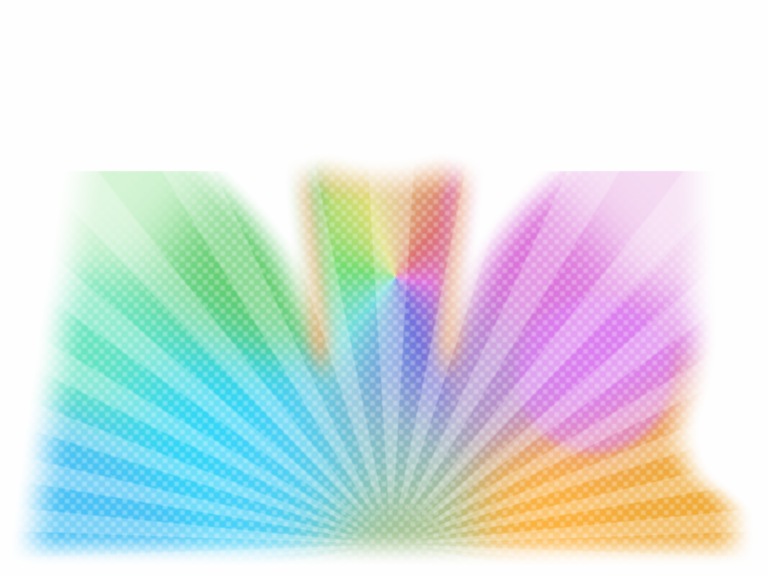
Reproduce this background procedurally as a WebGL 2 fragment shader.

```glsl
#version 300 es
precision highp float;
// Three soft rainbow lobes under a cropped white sky, crossed by a sunburst.
// Colour is a weighted blend of anchors, with a conic hue wheel in the middle;
// edge curves shape the lobes, and a fine dot screen lightens the surface.

uniform vec2 u_resolution;
out vec4 outColor;

const float TAU = 6.2831853;
const vec3 PAPER = vec3(0.996);
const vec3 PEACH = vec3(0.93, 0.67, 0.42);
const vec3 VIOLET = vec3(0.86, 0.50, 0.97);
const float TOP_EDGE = 0.703;
const float BLEND_SHARPNESS = 75.0;
const vec2 WHEEL_CENTER = vec2(0.020, 0.519);
const float WHEEL_PHASE = 0.861;
const vec2 RAY_CENTER = vec2(0.012, 0.055);
const float RAY_COUNT = 34.0;
const float RAY_STRETCH = 1.4;
const float RAY_LIGHT = 0.27;
const float DOT_PITCH = 0.020;
const float DOT_LIGHT = 0.28;

// Anchor positions: x from the middle, y from the bottom, in canvas heights
const int ANCHORS = 14;
const vec2 SPOT[ANCHORS] = vec2[](
  vec2(-0.45, 0.64), vec2(-0.28, 0.52), vec2(-0.45, 0.40), vec2(-0.34, 0.30),
  vec2(-0.53, 0.13), vec2(-0.15, 0.18), vec2(0.27, 0.12), vec2(0.48, 0.18),
  vec2(0.37, 0.36), vec2(0.30, 0.50), vec2(0.46, 0.63), vec2(0.16, 0.34),
  vec2(0.02, 0.23), vec2(0.03, 0.08));
const vec3 TINT[ANCHORS] = vec3[](
  vec3(0.84, 0.96, 0.84), vec3(0.38, 0.80, 0.42), vec3(0.42, 0.90, 0.74),
  vec3(0.18, 0.84, 0.98), vec3(0.29, 0.76, 0.96), vec3(0.30, 0.82, 0.97),
  vec3(0.99, 0.70, 0.24), vec3(0.94, 0.67, 0.22), vec3(0.86, 0.50, 0.94),
  vec3(0.86, 0.44, 0.85), vec3(0.96, 0.86, 0.95), vec3(0.70, 0.56, 0.82),
  vec3(0.53, 0.73, 0.77), vec3(0.68, 0.78, 0.55));

vec3 hueColor(float hue) {
  return clamp(abs(fract(hue + vec3(0.0, 2.0, 1.0) / 3.0) * 6.0 - 3.0) - 1.0, 0.0, 1.0);
}

float bell(float x, float width) {
  return exp(-x * x / (width * width));
}

vec3 anchorBlend(vec2 p) {
  vec4 sum = vec4(0.0);
  for (int i = 0; i < ANCHORS; i++) {
    vec2 d = p - SPOT[i];
    sum += vec4(TINT[i], 1.0) * exp(-BLEND_SHARPNESS * dot(d, d));
  }
  return sum.rgb / max(sum.a, 1e-6);
}

vec3 hueWheel(vec2 p) {
  vec2 d = p - WHEEL_CENTER;
  vec3 pure = hueColor(atan(d.y, d.x) / TAU + WHEEL_PHASE);
  return mix(vec3(0.86), pure * 0.87, 0.48);
}

// Width of the middle lobe (x) and start of the side lobes (y) at a height
vec2 lobeEdges(float y) {
  float t = max((y - 0.34) / 0.363, 0.0);
  return vec2(0.108 + 0.040 * t, 0.110 + 0.190 * t * t);
}

float silhouette(vec2 p, vec2 edges) {
  float left = -0.63 + 0.135 * p.y;
  float right = 0.55 + 0.065 * smoothstep(0.20, 0.10, p.y) - 0.03 * bell(p.y - 0.25, 0.08);
  float body = smoothstep(left - 0.03, left + 0.06, p.x)
             * smoothstep(right + 0.03, right - 0.05, p.x)
             * smoothstep(0.015, 0.085, p.y);
  float ax = abs(p.x);
  float gap = smoothstep(edges.x - 0.025, edges.x + 0.03, ax)
            * smoothstep(edges.y + 0.06, edges.y - 0.035, ax)
            * smoothstep(0.36, 0.50, p.y);
  // The sides are cut straight; the middle fades into two low humps
  float px = 1.0 / u_resolution.y;
  float cut = smoothstep(TOP_EDGE + px, TOP_EDGE - px, p.y);
  float hump = 0.690 + 0.012 * bell(ax - 0.10, 0.045);
  float fade = smoothstep(hump + 0.035, hump - 0.045, p.y);
  return body * (1.0 - gap) * mix(cut, fade, smoothstep(0.20, 0.17, ax));
}

float sunburst(vec2 p) {
  vec2 d = p - RAY_CENTER;
  float wave = cos(RAY_COUNT * atan(d.x, d.y * RAY_STRETCH)) - 0.1;
  float aa = fwidth(wave) + 0.02;
  return smoothstep(-aa, aa, wave) * smoothstep(0.02, 0.12, length(d));
}

void main() {
  vec2 p = gl_FragCoord.xy / u_resolution.y;
  p.x -= 0.5 * u_resolution.x / u_resolution.y;
  vec2 edges = lobeEdges(p.y);

  // Base colours, violet disc, hue wheel and warm lobe rims
  vec3 color = anchorBlend(p);
  float disc = length(p - vec2(0.366, 0.349));
  color = mix(color, VIOLET, 0.5 * smoothstep(0.15, 0.12, disc));
  float wheel = smoothstep(0.135, 0.085, abs(p.x)) * smoothstep(0.22, 0.40, p.y);
  color = mix(color, hueWheel(p), wheel);
  float rim = bell(abs(p.x) - edges.x + 0.003, 0.024) * smoothstep(0.32, 0.42, p.y);
  rim = max(rim, 0.6 * smoothstep(0.64, 0.70, p.y) * smoothstep(0.19, 0.16, abs(p.x)));
  color = mix(color, PEACH, 0.8 * rim);

  // Light rays, then the dot screen, weaker in the pale upper corners
  color = mix(color, PAPER, RAY_LIGHT * sunburst(p));
  vec2 grid = cos(TAU * p / DOT_PITCH);
  float corner = smoothstep(0.52, 0.66, p.y) * smoothstep(0.28, 0.42, abs(p.x));
  float dots = smoothstep(-0.4, 0.9, grid.x * grid.y) * (1.0 - 0.9 * corner);
  color = mix(color, PAPER, DOT_LIGHT * dots);

  outColor = vec4(mix(PAPER, color, silhouette(p, edges)), 1.0);
}
```
